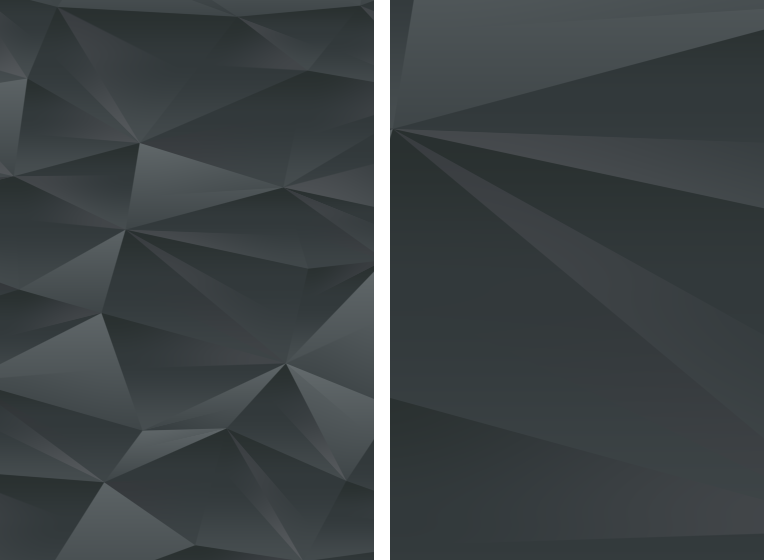
Left: the whole. Right: its middle third, enlarged.
Give the GLSL for this background, as a Shadertoy shader.

```glsl
// Dark slate low-poly relief: a tilted, jittered lattice is split into triangles,
// each shaded by a vertical gradient (bright-topped or dark-topped) and
// crossed by a soft crease that fades away from one corner.

float hash(vec2 p) {
    vec3 q = fract(vec3(p.xyx) * 0.1031);
    q += dot(q, q.yzx + 33.33);
    return fract((q.x + q.y) * q.z);
}

float cross2(vec2 a, vec2 b) { return a.x * b.y - a.y * b.x; }

// Lattice corner moved away from its regular place
vec2 corner(vec2 cell) {
    vec2 jitter = vec2(hash(cell + 17.3), hash(cell + 71.9)) - 0.5;
    return cell + 0.66 * jitter;
}

vec3 slate(float tone) {
    float lift = smoothstep(0.15, 0.21, tone);
    return vec3(tone, tone + 0.027, tone + mix(0.024, 0.036, lift));
}

// Returns the facet colour weighted by its antialiased coverage
vec4 facet(vec2 p, vec2 a, vec2 b, vec2 c, vec2 up, vec2 id, float blur) {
    float area = cross2(b - a, c - a);
    float nearA = cross2(c - b, p - b);
    float nearB = cross2(a - c, p - c);
    float nearC = cross2(b - a, p - a);
    float inside = sign(area) * min(nearA / length(c - b),
                   min(nearB / length(a - c), nearC / length(b - a)));
    float cover = smoothstep(-blur, blur, inside);
    if (cover <= 0.0) return vec4(0.0);

    // Height inside the facet: 0 at its lowest corner, 1 at its highest
    vec3 heights = vec3(dot(a, up), dot(b, up), dot(c, up));
    float low = min(heights.x, min(heights.y, heights.z));
    float high = max(heights.x, max(heights.y, heights.z));
    float h = clamp((dot(p, up) - low) / (high - low), 0.0, 1.0);

    float variety = hash(id + 5.7);
    float lit = step(hash(id + 40.1), 0.32);
    float shade = mix(0.235 + 0.045 * variety, 0.197, smoothstep(0.0, 0.6, h));
    shade -= 0.036 * smoothstep(0.6, 1.0, h);
    float glow = mix(0.245, 0.36 + 0.035 * variety, h);
    float tone = mix(shade, glow, lit);

    // Crease from corner a towards the opposite side
    vec3 bary = vec3(nearA, nearB, nearC) / area;
    float split = mix(0.3, 0.7, hash(id + 93.2));
    float side = bary.y - split * (bary.y + bary.z);
    float crease = smoothstep(-blur, blur, side) * smoothstep(0.05, 0.9, bary.x);
    tone += crease * mix(0.055, -0.03, lit) * step(0.25, variety);

    vec3 color = slate(tone) + vec3(0.008, -0.004, 0.0) * crease * (1.0 - lit);
    return vec4(color, 1.0) * cover;
}

void mainImage(out vec4 fragColor, in vec2 fragCoord) {
    // Wide cells on a tilted lattice; "up" is the canvas vertical seen from it
    float tilt = 0.24;
    mat2 turn = mat2(cos(tilt), sin(tilt), -sin(tilt), cos(tilt));
    vec2 density = vec2(3.0, 3.9);
    vec2 p = turn * (fragCoord / iResolution.x) * density + vec2(6.4, 11.2);
    vec2 up = (vec2(0.0, 1.0) * turn).xy;
    up = vec2(-up.x, up.y) / density;
    float blur = 2.6 / iResolution.x;

    vec4 sum = vec4(slate(0.21), 1.0) * 0.001;
    vec2 home = floor(p);
    for (int j = -1; j <= 1; j++)
    for (int i = -1; i <= 1; i++) {
        vec2 cell = home + vec2(i, j);
        vec2 a = corner(cell);
        vec2 b = corner(cell + vec2(1, 0));
        vec2 c = corner(cell + vec2(1, 1));
        vec2 d = corner(cell + vec2(0, 1));
        vec2 id = cell * 2.0;

        // Split the cell along its shorter diagonal
        if (distance(a, c) < distance(b, d)) {
            sum += facet(p, a, b, c, up, id, blur);
            sum += facet(p, c, d, a, up, id + 1.0, blur);
        } else {
            sum += facet(p, b, d, a, up, id, blur);
            sum += facet(p, d, b, c, up, id + 1.0, blur);
        }
    }
    fragColor = vec4(sum.rgb / sum.a, 1.0);
}
```
